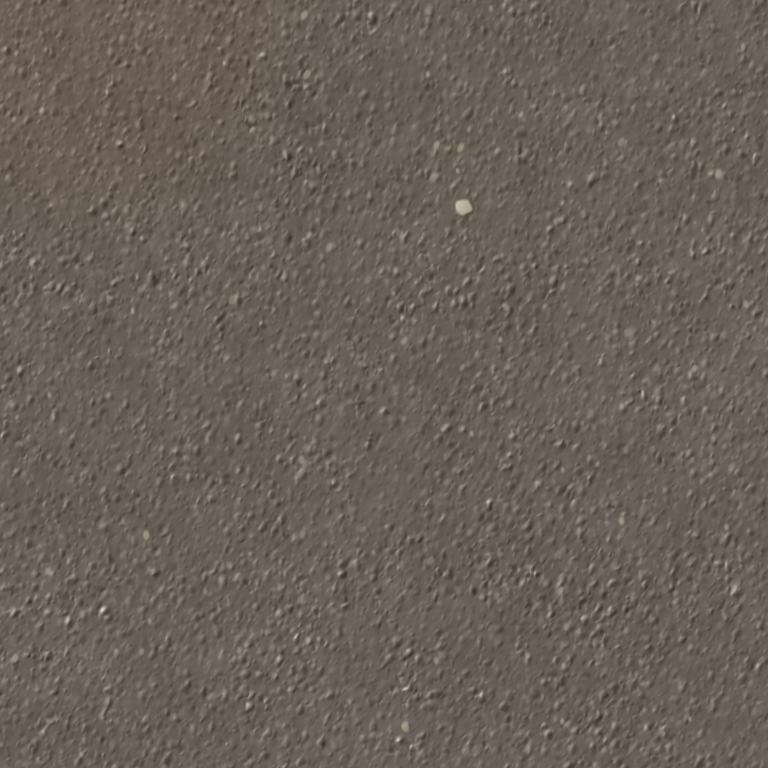
Reproduce this texture procedurally as a Shadertoy shader.

```glsl
// Rough brown-grey plaster: short leaning grains in raking light, with pale specks.

const vec3 BASE_COLOR = vec3(0.412, 0.372, 0.338);
const vec3 RELIEF_TINT = vec3(1.0, 0.98, 0.94);
const vec3 WARM_TINT = vec3(0.010, 0.000, -0.006);
const vec3 COOL_TINT = vec3(-0.004, -0.005, 0.005);
const vec3 SPECK_COLOR = vec3(0.64, 0.60, 0.53);
const vec3 PEBBLE_COLOR = vec3(0.73, 0.69, 0.60);

const vec2 TO_LIGHT = vec2(-0.84, 0.54);
const float CONTRAST = 0.155;
const float COARSE_CELLS = 74.0;     // grains per canvas side
const float FINE_CELLS = 118.0;
const float FINE_WEIGHT = 0.6;
const float LEAN_TOP = 0.22;         // radians away from vertical
const float LEAN_BOTTOM = 0.55;
const float LEAN_SPREAD = 0.9;
const float SPECK_CELLS = 24.0;
const float SPECK_CHANCE = 0.16;
const vec2 PEBBLE_POS = vec2(0.603, 0.731);
const float PEBBLE_RADIUS = 0.0105;

vec3 hash3(vec2 p) {
    vec3 q = fract(vec3(p.xyx) * vec3(0.1031, 0.1030, 0.0973));
    q += dot(q, q.yxz + 33.33);
    return fract((q.xxy + q.yzz) * q.zyx);
}

float cornerSlope(vec2 cell, vec2 offset) {
    float angle = 6.28318 * hash3(cell + 200.0).x;
    return dot(vec2(cos(angle), sin(angle)), offset);
}

float gradientNoise(vec2 p) {
    vec2 i = floor(p), f = p - i;
    vec2 u = f * f * f * (f * (f * 6.0 - 15.0) + 10.0);
    vec2 e = vec2(1.0, 0.0);
    float low = mix(cornerSlope(i, f), cornerSlope(i + e, f - e), u.x);
    float high = mix(cornerSlope(i + e.yx, f - e.yx),
                     cornerSlope(i + 1.0, f - 1.0), u.x);
    return mix(low, high, u.y);
}

// Separate oval grains and pits, each with a lit side, a dark side and its own tone
float grainLayer(vec2 p, float cells, float seed) {
    vec2 g = p * cells;
    vec2 home = floor(g);
    float sum = 0.0;
    for (int y = -1; y <= 1; y++)
    for (int x = -1; x <= 1; x++) {
        vec2 cell = home + vec2(x, y);
        vec3 place = hash3(cell + seed);
        vec3 form = hash3(cell + seed + 307.0);
        vec2 d = g - cell - place.xy;
        float lean = mix(LEAN_BOTTOM, LEAN_TOP, p.y) + LEAN_SPREAD * (place.z - 0.5);
        float c = cos(lean), s = sin(lean);
        vec2 size = vec2(mix(0.23, 0.33, form.x), mix(0.30, 0.46, form.y));
        vec2 q = vec2(c * d.x - s * d.y, s * d.x + c * d.y) / size;
        float falloff = max(0.0, 1.0 - dot(q, q) / 4.5);
        falloff *= falloff * falloff;
        float height = mix(0.3, 1.7, form.z * form.z);
        height *= fract(form.z * 57.0) < 0.25 ? -0.7 : 1.0;
        float lit = dot(d, TO_LIGHT) / size.x;
        float tone = 0.55 * (fract(form.x * 91.0) - 0.45);
        sum += falloff * (height * lit + tone);
    }
    return sum;
}

// Scattered pale specks, one candidate per cell
float speckMask(vec2 p, float blur) {
    vec2 g = p * SPECK_CELLS;
    vec2 cell = floor(g);
    vec3 rnd = hash3(cell + 71.0);
    vec3 shape = hash3(cell + 413.0);
    vec2 d = (g - cell - mix(vec2(0.25), vec2(0.75), rnd.xy)) / SPECK_CELLS;
    d.x -= 0.5 * d.y * (shape.y - 0.2);
    float radius = mix(0.0026, 0.0052, shape.x * shape.x);
    float dist = length(d * vec2(1.15, 0.8));
    float disc = 1.0 - smoothstep(radius - blur, radius + blur, dist);
    return disc * step(rnd.z, SPECK_CHANCE) * mix(0.3, 0.95, shape.z);
}

void mainImage(out vec4 fragColor, in vec2 fragCoord) {
    vec2 p = fragCoord / iResolution.y;
    float blur = max(0.0024, 0.8 / iResolution.y);

    // Small wobble keeps grain outlines irregular
    vec2 wobble = vec2(gradientNoise(p * 95.0), gradientNoise(p * 95.0 + 57.0));
    vec2 w = p + 0.0025 * wobble;
    float grain = grainLayer(w, COARSE_CELLS, 11.0)
                + FINE_WEIGHT * grainLayer(w, FINE_CELLS, 503.0);

    // Smooth and rough patches, rougher toward the bottom
    float patches = 0.7 * gradientNoise(p * 7.0 + 5.0) + gradientNoise(p * 26.0 + 90.0);
    float roughness = clamp(0.98 + 0.75 * patches - 0.2 * (p.y - 0.5), 0.35, 1.6);
    float relief = CONTRAST * grain * roughness;
    relief = relief > 0.0 ? relief * (1.0 + 1.2 * relief) : relief / (1.0 - 1.5 * relief);

    // Broad drift of tone and hue
    float drift = 0.016 * gradientNoise(p * 3.0 + 12.0)
                + 0.022 * gradientNoise(p * 11.0 + 40.0)
                + 0.026 * gradientNoise(p * vec2(40.0, 24.0) + 130.0);
    vec3 color = BASE_COLOR + drift;
    color += WARM_TINT * smoothstep(0.5, 0.0, distance(p, vec2(0.1, 1.0)));
    color += COOL_TINT * smoothstep(0.5, 0.0, distance(p, vec2(0.55, 0.2)));
    color += relief * RELIEF_TINT;

    // Pale specks and one larger pebble with a soft shadow
    color = mix(color, SPECK_COLOR, speckMask(p, blur));
    vec2 toPebble = p - PEBBLE_POS;
    float edge = PEBBLE_RADIUS * (1.0 + 0.4 * gradientNoise(p * 90.0));
    float shadow = 1.0 - smoothstep(0.5 * edge, 1.5 * edge, length(toPebble + 0.004 * TO_LIGHT));
    color *= 1.0 - 0.22 * shadow;
    float pebble = 1.0 - smoothstep(edge - blur, edge + blur, length(toPebble));
    float pebbleLight = dot(toPebble, TO_LIGHT) / PEBBLE_RADIUS;
    color = mix(color, PEBBLE_COLOR + 0.06 * pebbleLight, pebble);

    fragColor = vec4(clamp(color, 0.0, 1.0), 1.0);
}
```
